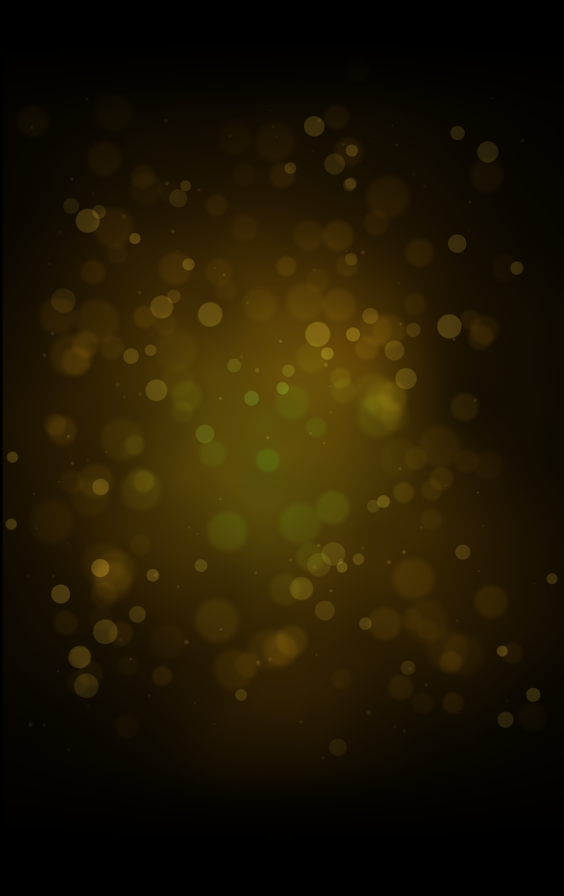
Give the GLSL for this background, as a WebGL 2 fragment shader.

```glsl
#version 300 es
precision highp float;
// Amber bokeh: a cloudy golden glow with drifting discs and fine dust on black.
uniform vec2 u_resolution;
out vec4 fragColor;

float hash(float n) {
  return fract(sin(n * 12.9898) * 43758.5453);
}

float hash2(vec2 p) {
  return fract(sin(dot(p, vec2(12.9898, 78.233))) * 43758.5453);
}

float noise(vec2 p) {
  vec2 i = floor(p), f = fract(p);
  f = f * f * (3.0 - 2.0 * f);
  return mix(mix(hash2(i), hash2(i + vec2(1, 0)), f.x),
             mix(hash2(i + vec2(0, 1)), hash2(i + vec2(1, 1)), f.x), f.y);
}

float clouds(vec2 p) {
  return 0.55 * noise(p) + 0.3 * noise(p * 2.1 + 7.0) + 0.15 * noise(p * 4.3 + 19.0);
}

// Gaussian spot with separate horizontal and vertical spread
float spot(vec2 p, vec2 center, vec2 spread) {
  vec2 q = (p - center) / spread;
  return exp(-dot(q, q));
}

// Scattered discs: radius range, edge softness and pull towards the middle
float discs(vec2 p, int count, float seed, vec2 radii, float softness, float pull, float width) {
  float sum = 0.0;
  for (int i = 0; i < count; i++) {
    float k = float(i) * 1.37 + seed;
    vec2 home = vec2(hash(k) * width, mix(0.12, 0.93, hash(k + 0.31)));
    vec2 center = mix(home, vec2(0.32, 0.47), pull * hash(k + 0.57));
    float radius = mix(radii.x, radii.y, pow(hash(k + 0.73), 1.5));
    float edge = max(radius * softness, 0.8 / u_resolution.y);
    float disc = 1.0 - smoothstep(radius - edge, radius + edge, length(p - center));
    sum += disc * mix(0.35, 1.0, hash(k + 0.91));
  }
  return sum;
}

void main() {
  vec2 p = gl_FragCoord.xy / u_resolution.y;
  float width = u_resolution.x / u_resolution.y;

  // Main glow with weaker lobes
  float glow = 0.9 * spot(p, vec2(0.29, 0.52), vec2(0.22, 0.24));
  glow += 0.18 * spot(p, vec2(0.40, 0.61), vec2(0.08, 0.09));
  glow += 0.22 * spot(p, vec2(0.32, 0.22), vec2(0.11, 0.09));
  glow += 0.16 * spot(p, vec2(0.52, 0.34), vec2(0.13, 0.12));
  glow += 0.15 * spot(p, vec2(0.31, 0.53), vec2(0.42, 0.45));
  glow *= 1.0 - 0.35 * spot(p, vec2(0.53, 0.57), vec2(0.07, 0.10));
  glow *= 0.78 + 0.42 * clouds(p * 8.0);
  vec3 color = vec3(0.36, 0.235, 0.015) * glow;

  // Olive heart
  float heart = spot(p, vec2(0.30, 0.49), vec2(0.12, 0.13));
  color += vec3(-0.02, 0.055, 0.015) * heart * (0.6 + 0.8 * clouds(p * 14.0 + 3.0));

  // Blurred discs, crisp discs and dust
  float blurred = discs(p, 130, 3.0, vec2(0.011, 0.024), 0.25, 0.35, width);
  float crisp = discs(p, 66, 311.0, vec2(0.006, 0.014), 0.08, 0.15, width);
  float dust = discs(p, 110, 617.0, vec2(0.001, 0.0025), 0.5, 0.2, width);
  float lit = 0.4 + 0.6 * spot(p, vec2(0.32, 0.48), vec2(0.40, 0.40));
  color += mix(vec3(0.085, 0.06, 0.008), vec3(0.0, 0.085, 0.015), heart) * blurred * lit;
  color += mix(vec3(0.25, 0.21, 0.07), vec3(0.0, 0.13, 0.06), heart) * crisp * lit;
  color += vec3(0.13, 0.12, 0.07) * dust * lit;

  // Dark bands above and below, thin shadow at the left edge
  color *= smoothstep(0.04, 0.16, p.y) * (1.0 - smoothstep(0.86, 0.97, p.y));
  color *= smoothstep(0.001, 0.005, p.x);
  fragColor = vec4(clamp(color, 0.0, 1.0), 1.0);
}
```
